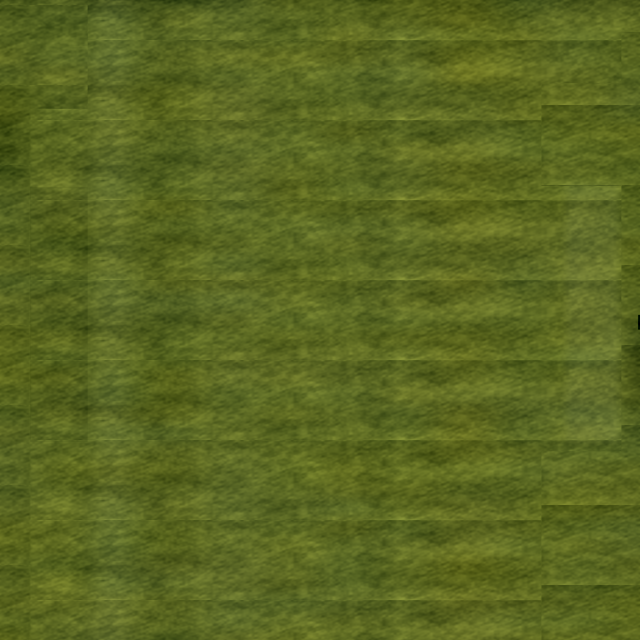
Reproduce this texture procedurally as a WebGL 2 fragment shader.

```glsl
#version 300 es
precision highp float;
// Mown turf seen from above: slanted blade grain over soft horizontal streaks,
// repeated in stacked bands with a dark-to-light seam between neighbours.
// Shifted patches overlap the left and right margins, with worn, dark borders.

uniform vec2 u_resolution;
out vec4 fragColor;

const float BAND_HEIGHT = 0.125;
const float FIRST_SEAM = 0.0625;
const vec3 GRASS = vec3(0.358, 0.410, 0.130);
const vec3 TONE_SLOPE = vec3(1.03, 1.0, 0.50);
const vec3 PALE_TINT = vec3(0.004, 0.006, 0.045);
const vec3 YELLOW_TINT = vec3(0.045, 0.022, -0.012);

float hash(vec2 cell) {
    uvec2 q = uvec2(ivec2(cell)) * uvec2(1597u, 3571u);
    uint h = (q.x ^ (q.y << 7)) * 747796u + q.y * 2891u;
    h = (h ^ (h >> 13)) * 277803u;
    h = (h ^ (h >> 15)) * 668265u;
    return float((h ^ (h >> 14)) & 65535u) / 65535.0;
}

// Value noise centred on zero
float noise(vec2 p) {
    vec2 i = floor(p), f = fract(p);
    f = f * f * (3.0 - 2.0 * f);
    float low = mix(hash(i), hash(i + vec2(1, 0)), f.x);
    float high = mix(hash(i + vec2(0, 1)), hash(i + vec2(1, 1)), f.x);
    return mix(low, high, f.y) - 0.5;
}

float bump(float x, float centre, float width) {
    float d = (x - centre) / width;
    return exp(-d * d);
}

float spot(vec2 p, vec2 centre, vec2 radius) {
    vec2 d = (p - centre) / radius;
    return exp(-dot(d, d));
}

// Soft-edged rectangle mask
float box(vec2 p, vec2 low, vec2 high, float blur) {
    vec2 inside = smoothstep(low - blur, low + blur, p)
                * (1.0 - smoothstep(high - blur, high + blur, p));
    return inside.x * inside.y;
}

// Fine strokes, leaning slightly off the horizontal
float bladeGrain(vec2 p) {
    vec2 rising = vec2(p.x, p.y - 0.32 * p.x);
    vec2 falling = vec2(p.x, p.y + 0.22 * p.x);
    return 0.085 * noise(rising * vec2(95, 270))
         + 0.055 * noise(falling * vec2(80, 230) + 31.0)
         + 0.055 * noise(p * vec2(230, 290) + 57.0)
         + 0.055 * noise(rising * vec2(32, 85) + 83.0);
}

// Vertical strips shared by every band
float columnTone(float x) {
    return 0.030 * bump(x, 0.175, 0.030) - 0.036 * bump(x, 0.255, 0.050)
         + 0.012 * bump(x, 0.365, 0.050) - 0.014 * bump(x, 0.580, 0.020)
         + 0.016 * bump(x, 0.625, 0.015) - 0.016 * bump(x, 0.680, 0.030)
         + 0.018 * noise(vec2(x * 38.0, 4.0));
}

// Brightness in one band: t.x across the canvas, t.y from 0 to 1 up the band
float bandTone(vec2 t, float seed) {
    float streaks = 0.065 * noise(vec2(t.x * 9.0, t.y * 5.0) + seed)
                  + 0.055 * noise(vec2(t.x * 21.0, t.y * 10.0) + seed + 19.0)
                  + 0.030 * noise(vec2(t.x * 48.0, t.y * 14.0) + seed + 43.0);
    float strength = mix(0.45, 1.0, smoothstep(0.35, 0.75, t.x));
    float shade = smoothstep(0.66, 0.97, t.y) * (1.0 - smoothstep(0.985, 1.0, t.y));
    float light = 1.0 - smoothstep(0.0, 0.28, t.y);
    float dashes = smoothstep(0.12, 0.34, noise(vec2(t.x * 32.0, t.y * 15.0) + seed + 71.0));
    return streaks + strength * (0.036 * light - 0.052 * shade)
         + 0.045 * spot(t, vec2(0.72, 0.60), vec2(0.06, 0.14))
         - 0.032 * spot(t, vec2(0.76, 0.38), vec2(0.06, 0.16))
         + 0.050 * dashes * bump(t.x, 0.165, 0.045);
}

float turf(vec2 p, float shift, float seed) {
    vec2 t = vec2(p.x, fract((p.y - FIRST_SEAM - shift) / BAND_HEIGHT));
    return bandTone(t, seed) + bladeGrain(vec2(t.x, t.y * BAND_HEIGHT) + seed);
}

void main() {
    vec2 p = gl_FragCoord.xy / u_resolution;
    float pixel = 0.75 / min(u_resolution.x, u_resolution.y);

    // Main field and the patches along its margins
    float rightSide = box(p, vec2(0.846, -1.0), vec2(2.0, 0.295), pixel)
                    + box(p, vec2(0.846, 0.71), vec2(2.0, 0.87), pixel);
    float rightEdge = box(p, vec2(0.971, -1.0), vec2(2.0, 0.95), pixel);
    float leftEdge = box(p, vec2(-1.0), vec2(0.047, 0.83), pixel * 2.0);
    float leftDark = box(p, vec2(0.047, 0.31), vec2(0.137, 0.708), pixel);
    float leftTop = box(p, vec2(-1.0, 0.83), vec2(0.137, 2.0), pixel);
    float tone = turf(p, 0.0, 3.0) + columnTone(p.x);
    tone = mix(tone, turf(p, 0.024, 7.0), max(rightSide, rightEdge));
    tone = mix(tone, turf(p, 0.055, 11.0) - 0.012, max(leftEdge, leftTop));
    tone -= 0.036 * leftDark;

    // Pale wear, yellow growth and dark borders
    float wear = box(p, vec2(0.885, 0.31), vec2(0.967, 0.71), 0.012);
    float pale = 0.65 * wear + 0.55 * bump(p.x, 0.175, 0.035)
               + 0.35 * bump(p.x, 0.365, 0.06) + 0.6 * noise(p * vec2(8, 19));
    float yellow = 0.45 * bump(p.x, 0.72, 0.07) + 0.8 * noise(p * vec2(11, 34) + 9.0);
    tone += 0.022 * wear + 0.008 * noise(p * 4.0);
    tone -= 0.10 * spot(p, vec2(0.0, 0.78), vec2(0.035, 0.06));
    tone -= 0.11 * spot(p, vec2(1.0, 0.43), vec2(0.022, 0.08));
    tone -= 0.08 * exp(-(1.0 - p.y) / 0.012);
    tone -= 0.30 * box(p, vec2(0.997, 0.485), vec2(2.0, 0.508), pixel);

    vec3 colour = GRASS + tone * TONE_SLOPE + pale * PALE_TINT + yellow * YELLOW_TINT;
    fragColor = vec4(clamp(colour, 0.0, 1.0), 1.0);
}
```
